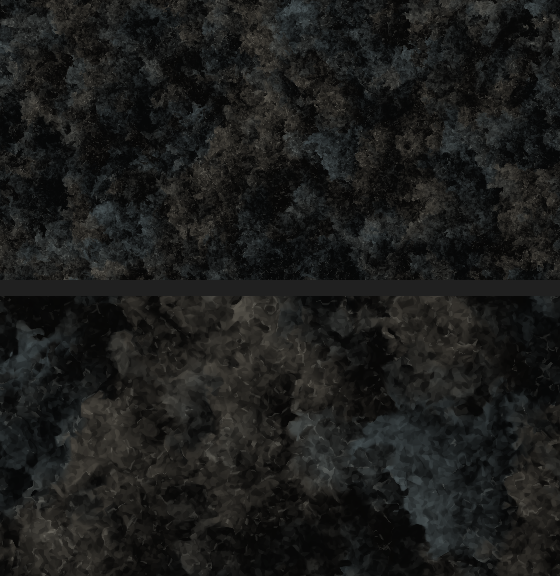
Top: the whole. Bottom: its middle third, enlarged.
A WebGL 1 fragment shader for this texture:

```glsl
precision highp float;

uniform vec2 u_resolution;

// Grain densities, in cells per canvas height
const float COARSE_SCALE = 7.0;
const float MEDIUM_SCALE = 15.0;
const float SMALL_SCALE = 34.0;
const float FINE_SCALE = 82.0;
const float GRIT_SCALE = 170.0;
const float FLECK_SCALE = 22.0;

// Lightness: mean, darkest level and share of each layer
const float BASE_LIGHT = 0.091;
const float FLOOR_LIGHT = 0.022;
const float FLOOR_SOFTNESS = 0.036;
const float COARSE_GAIN = 0.125;
const float MEDIUM_GAIN = 0.140;
const float SMALL_GAIN = 0.115;
const float FINE_GAIN = 0.090;
const float GRIT_GAIN = 0.085;
const float VEIN_LIGHT = 0.10;
const float FLECK_LIGHT = 0.12;

// Shape of grains and flecks
const float STRETCH = 1.55;
const float EDGE_SHARPNESS = 15.0;
const float RAGGEDNESS = 0.035;
const float VEIN_WIDTH = 0.17;
const float FLECK_WIDTH = 0.0016;

const vec3 COOL_TINT = vec3(0.91, 1.03, 1.06);
const vec3 WARM_TINT = vec3(1.06, 1.01, 0.91);
const vec3 FLECK_TINT = vec3(1.02, 1.02, 0.96);

vec2 hash2(vec2 p) {
  vec3 q = fract(p.xyx * vec3(0.1031, 0.1030, 0.0973));
  q += dot(q, q.yzx + 33.33);
  return fract((q.xx + q.yz) * q.zy);
}

vec2 rotate(vec2 v, float angle) {
  float c = cos(angle), s = sin(angle);
  return vec2(c * v.x + s * v.y, c * v.y - s * v.x);
}

// Stretched cellular noise: two random tones per grain, and border distance
vec3 grains(vec2 p) {
  vec2 cell = floor(p);
  vec2 tones = vec2(0.0);
  float total = 0.0, nearest = 9.0, second = 9.0;
  for (int y = -1; y <= 1; y++) {
    for (int x = -1; x <= 1; x++) {
      vec2 id = cell + vec2(float(x), float(y));
      vec2 tone = hash2(id + 71.7);
      vec2 offset = id + hash2(id) - p;
      offset = rotate(offset, 6.2832 * hash2(id + 19.3).x);
      float d = length(offset * vec2(1.0 / STRETCH, STRETCH));
      float weight = exp(-EDGE_SHARPNESS * d);
      tones += weight * tone;
      total += weight;
      second = min(second, max(nearest, d));
      nearest = min(nearest, d);
    }
  }
  return vec3(tones / max(total, 1e-12), second - nearest);
}

// Sparse short scratches in random directions
float flecks(vec2 p, float pixel) {
  vec2 q = p * FLECK_SCALE;
  vec2 cell = floor(q);
  float cover = 0.0;
  for (int y = -1; y <= 1; y++) {
    for (int x = -1; x <= 1; x++) {
      vec2 id = cell + vec2(float(x), float(y));
      vec2 traits = hash2(id + 143.1);
      vec2 offset = rotate(q - id - hash2(id + 57.9), 6.2832 * traits.x);
      float halfLength = mix(0.03, 0.30, traits.y * traits.y);
      offset.x -= clamp(offset.x, -halfLength, halfLength);
      float d = length(offset) / FLECK_SCALE;
      float line = 1.0 - smoothstep(0.0, FLECK_WIDTH + 0.5 * pixel, d);
      float strength = smoothstep(0.35, 1.0, hash2(id + 203.5).x);
      cover = max(cover, line * strength);
    }
  }
  return cover;
}

void main() {
  float pixel = 1.0 / u_resolution.y;
  vec2 p = gl_FragCoord.xy * pixel;

  // Finer grains roughen the outlines of larger ones
  vec3 grit = grains(p * GRIT_SCALE + 31.0);
  vec3 fine = grains(p * FINE_SCALE + 17.0);
  vec2 ragged = p + RAGGEDNESS * 0.35 * (fine.xy - 0.5);
  vec3 small = grains(ragged * SMALL_SCALE + 53.0);
  ragged += RAGGEDNESS * (small.xy - 0.5);
  vec3 medium = grains(ragged * MEDIUM_SCALE + 89.0);
  vec3 coarse = grains((ragged + RAGGEDNESS * (medium.xy - 0.5)) * COARSE_SCALE + 7.0);

  // Mineral lightness with a soft black floor
  float light = BASE_LIGHT - FLOOR_LIGHT
    + COARSE_GAIN * (coarse.x - 0.5) + MEDIUM_GAIN * (medium.x - 0.5)
    + SMALL_GAIN * (small.x - 0.5) + FINE_GAIN * (fine.x - 0.5)
    + GRIT_GAIN * (grit.x - 0.5);
  light = FLOOR_LIGHT + 0.5 * (light + sqrt(light * light + FLOOR_SOFTNESS * FLOOR_SOFTNESS));

  float warmth = smoothstep(0.2, 0.8, 0.6 * coarse.y + 0.4 * medium.y);
  vec3 color = light * mix(COOL_TINT, WARM_TINT, warmth);

  // Broken bright veins along grain borders, and scattered scratches
  float vein = (1.0 - smoothstep(0.0, VEIN_WIDTH, small.z))
    * smoothstep(0.5, 0.85, grit.y) * smoothstep(0.35, 0.7, medium.y);
  float fleck = flecks(p + 0.008 * (fine.xy - 0.5), pixel) * smoothstep(0.2, 0.6, grit.y);
  color += FLECK_TINT * (VEIN_LIGHT * vein + FLECK_LIGHT * fleck);

  gl_FragColor = vec4(color, 1.0);
}
```
